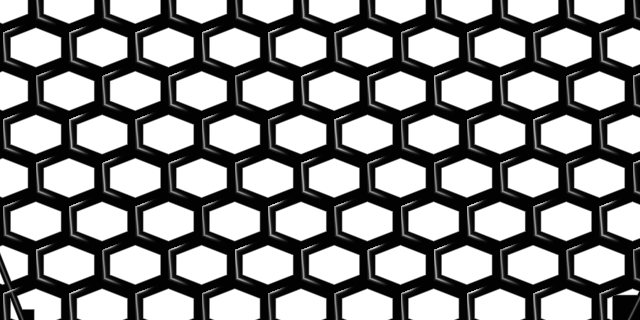
Reproduce this pattern procedurally as a WebGL 2 fragment shader.

```glsl
#version 300 es
precision highp float;
// Black glossy wire mesh of wide hexagonal openings on white.
// Two interleaved rectangular lattices give the staggered cells; a hexagon
// distance cuts the holes and places a soft glint along each left rim.

#define PITCH 0.2072
#define ROW 0.1359
#define SLOPE 0.39
#define HALF_BAR 0.0247
#define ORIGIN vec2(0.1120, 0.8516)
#define GLINT_WIDTH 0.0034
#define GLINT_LEVEL 0.50
#define WIRE_COLOR vec3(0.008)
#define PAPER_COLOR vec3(1.0)

uniform vec2 u_resolution;
out vec4 fragColor;

float hash(vec2 p) {
  p = fract(p * vec2(0.1031, 0.1137));
  p += dot(p, p.yx + 33.33);
  return fract((p.x + p.y) * p.x * 17.3);
}

// Signed distance to the outline of a full cell, negative inside
float cellDistance(vec2 p) {
  p = abs(p);
  float tip = 0.5 * ROW + 0.25 * SLOPE * PITCH;
  float roof = (p.y + SLOPE * p.x - tip) / sqrt(1.0 + SLOPE * SLOPE);
  return max(p.x - 0.5 * PITCH, roof);
}

// Offset from the nearest centre of a rectangular lattice
vec2 latticeOffset(vec2 p) {
  vec2 period = vec2(PITCH, 2.0 * ROW);
  return p - period * floor(p / period + 0.5);
}

float segmentDistance(vec2 p, vec2 a, vec2 b) {
  vec2 ab = b - a;
  return length(p - a - ab * clamp(dot(p - a, ab) / dot(ab, ab), 0.0, 1.0));
}

float boxDistance(vec2 p, vec2 center, vec2 halfSize) {
  vec2 q = abs(p - center) - halfSize;
  return max(q.x, q.y);
}

float bell(float x, float width) {
  return exp(-x * x / (width * width));
}

// Reflection on the left half of a cell rim, fading to the right
float rimGlint(vec2 c, float d, float variation) {
  float upper = smoothstep(-0.05, 0.05, c.y);
  float inset = mix(0.0085, 0.0025, upper);
  float fade = 1.0 - smoothstep(-0.088, mix(-0.035, -0.045, upper), c.x);
  float stroke = bell(d + inset, GLINT_WIDTH);
  float sheen = 0.16 * bell(d + inset, 3.0 * GLINT_WIDTH);
  float hotspot = 0.45 * bell(length(c - vec2(-0.075, 0.056)), 0.022);
  float level = GLINT_LEVEL * mix(0.85, 1.15, variation);
  return level * (stroke + sheen) * (fade + hotspot);
}

void main() {
  vec2 p = gl_FragCoord.xy / u_resolution.y;
  float right = u_resolution.x / u_resolution.y;
  float soft = max(1.0 / u_resolution.y, 0.0025);

  // Choose the closer cell of the two lattices
  vec2 q = p - ORIGIN;
  vec2 c = latticeOffset(q);
  vec2 other = latticeOffset(q - vec2(0.5 * PITCH, ROW));
  if (cellDistance(other) < cellDistance(c)) c = other;
  float d = cellDistance(c);
  vec2 id = floor((q - c) / vec2(0.5 * PITCH, ROW) + 0.5);

  // Wire mesh with its reflections
  float wire = smoothstep(-soft, soft, d + HALF_BAR) ;
  float glint = rimGlint(c, d, hash(id + 50.0));

  // Oblique border strands and dark blocks in the lower corners
  float leftStrand = segmentDistance(p, vec2(-0.01, 0.205), vec2(0.075, -0.01));
  float rightStrand = segmentDistance(p, vec2(right + 0.01, 0.09),
                                      vec2(right - 0.045, -0.02));
  float blocks = min(boxDistance(p, vec2(0.085, 0.01), vec2(0.022, 0.023)),
                     boxDistance(p, vec2(right - 0.04, 0.03), vec2(0.046, 0.048)));
  float border = min(min(leftStrand, rightStrand) - 0.011, blocks);
  wire = max(wire, 1.0 - smoothstep(-soft, soft, border));
  glint = max(glint, 0.32 * bell(min(leftStrand, rightStrand), GLINT_WIDTH));

  vec3 color = mix(PAPER_COLOR, WIRE_COLOR + glint, wire);
  fragColor = vec4(color, 1.0);
}
```
